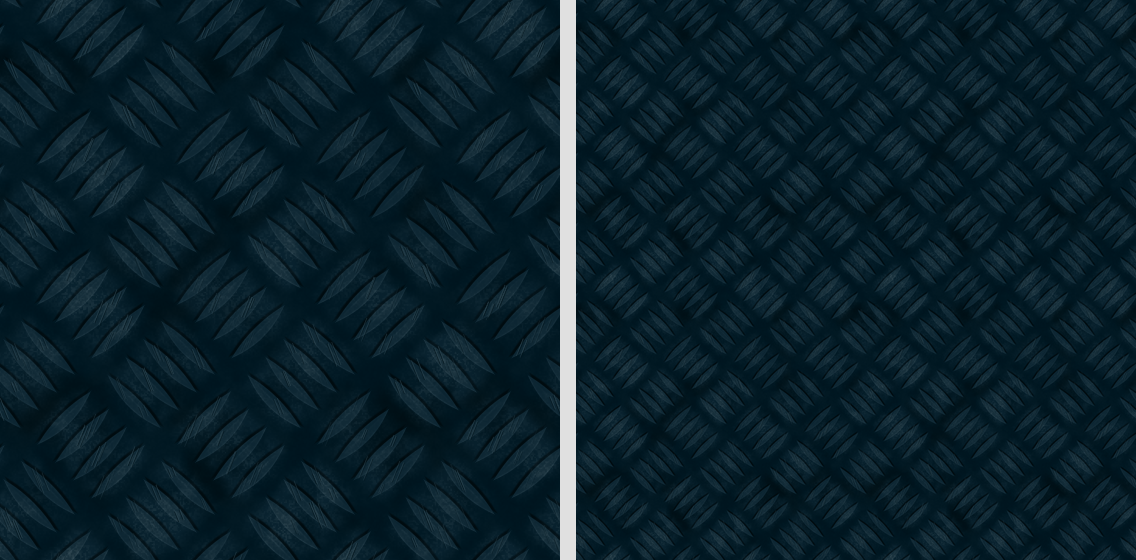
Left, the tile; right, the same tile 2 across and 2 down.
This texture is drawn by a Shadertoy shader. Its source:

```glsl
// Dark blue steel tread plate: a square grid of cells, each holding two groups
// of four raised lens-shaped bars, one leaning right and one leaning left.
// Wrapping noise adds haze, grain and wear; hashed strokes add scratches.

#define REPEATS 4.0        // cells across and down
#define BAR_LENGTH 0.268   // half length of a bar, in cells
#define BAR_WIDTH 0.044    // half width of a bar
#define BAR_STEP 0.181     // distance between bars of a group
#define BAR_BEND 0.010     // sag of the bar's middle
#define SHADOW_SHIFT 0.020 // reach of the shadow above a bar
#define HAZE_AMOUNT 0.95   // pale dust around the bars
#define GRAIN_AMOUNT 0.75  // fine speckle
#define SCRATCHES 9        // possible scratch pairs per group

const vec3 DEEP  = vec3(0.00, 0.065, 0.09);
const vec3 PLATE = vec3(0.00, 0.09, 0.13);
const vec3 DUST  = vec3(0.035, 0.135, 0.185);
const vec3 LIGHT = vec3(0.16, 0.25, 0.29);

float hash(vec2 p) {
    vec3 q = fract(p.xyx * vec3(0.1031, 0.1030, 0.0973));
    q += dot(q, q.yzx + 33.33);
    return fract((q.x + q.y) * q.z);
}

// Value noise on the unit canvas with a whole number of lattice cells.
float noise(vec2 uv, float cells) {
    vec2 p = uv * cells, i = floor(p), f = p - i;
    f = f * f * (3.0 - 2.0 * f);
    vec2 a = mod(i, cells), b = mod(i + 1.0, cells);
    float seed = cells * 1.7;
    return mix(mix(hash(a + seed), hash(vec2(b.x, a.y) + seed), f.x),
               mix(hash(vec2(a.x, b.y) + seed), hash(b + seed), f.x), f.y);
}

float fbm(vec2 uv, float cells) {
    float sum = 0.0, weight = 0.5;
    for (int i = 0; i < 4; i++) {
        sum += weight * noise(uv, cells);
        cells *= 2.0;
        weight *= 0.5;
    }
    return sum / 0.9375;
}

// Approximate signed distance to a pointed, slightly sagging bar.
float barDistance(vec2 p) {
    float arch = 1.0 - p.x * p.x / (BAR_LENGTH * BAR_LENGTH);
    return abs(p.y + BAR_BEND * arch) - BAR_WIDTH * arch;
}

// Coverage of the paired scratches of one group, steeper than its bars.
float scratches(vec2 p, vec2 id, float aa) {
    float ink = 0.0;
    for (int i = 0; i < SCRATCHES; i++) {
        vec2 key = id * 7.0 + float(i) * vec2(13.0, 29.0);
        float row = floor(hash(key) * 4.0) - 1.5;
        vec2 s = p - vec2((hash(key + 3.0) - 0.5) * 0.36, row * BAR_STEP);
        float along = dot(s, vec2(0.92, 0.39)), side = dot(s, vec2(-0.39, 0.92));
        float reach = mix(0.03, 0.085, hash(key + 5.0));
        float gap = mix(0.0, 0.022, hash(key + 8.0));
        float d = max(abs(abs(side) - gap), abs(along) - reach);
        ink += (1.0 - smoothstep(0.0, aa, d)) * hash(key + 11.0);
    }
    return min(ink, 1.0);
}

void mainImage(out vec4 fragColor, in vec2 fragCoord) {
    vec2 uv = fragCoord / iResolution.xy;
    float aa = REPEATS / iResolution.y;

    // Mottled flat plate
    float blotch = fbm(uv, 8.0);
    float patchy = smoothstep(0.28, 0.72, fbm(uv + 0.37, 24.0));
    float grain = noise(uv, 360.0) * 0.65 + noise(uv, 160.0) * 0.35;
    vec3 color = mix(DEEP, PLATE, smoothstep(0.15, 0.5, blotch));
    color += 0.014 * (patchy - 0.5) + 0.012 * (grain - 0.5);

    for (int g = 0; g < 2; g++) {
        // Local frame: x along the bars, y across them and upwards
        vec2 center = vec2(0.651, 0.823) - 0.5 * float(g);
        vec2 cell = uv * REPEATS - center + 0.5;
        vec2 id = mod(floor(cell), REPEATS) + 17.0 * float(g);
        vec2 p = fract(cell) - 0.5;
        if (g == 1) p.x = -p.x;
        p = vec2(p.x + p.y, p.y - p.x) * 0.7071;
        float wear = mix(0.65, 1.15, hash(id + 2.0)) * mix(0.65, 1.35, blotch);

        // Dusty haze over the whole group, grainy towards its middle
        vec2 edge = max(abs(p) - vec2(0.17, 0.28), 0.0);
        float haze = 1.0 - smoothstep(0.0, 0.13, length(edge));
        float core = 1.0 - smoothstep(0.04, 0.24, abs(p.x));
        float speckle = smoothstep(0.35, 0.8, grain) * GRAIN_AMOUNT * mix(0.25, 1.0, patchy);
        color = mix(color, DUST, min(haze * HAZE_AMOUNT * wear * (0.4 + 0.6 * patchy), 1.0));
        color = mix(color, LIGHT, haze * wear * speckle * mix(0.2, 0.6, core));

        // Nearest bar with its broken shadow on the upper side
        float row = clamp(floor(p.y / BAR_STEP) + 0.5, -1.5, 1.5);
        vec2 q = vec2(p.x, p.y - row * BAR_STEP);
        float d = barDistance(q);
        float shadow = 1.0 - smoothstep(-0.008, 0.010, barDistance(q - vec2(0.0, SHADOW_SHIFT)));
        color = mix(color, DEEP * 0.6, shadow * mix(0.95, 0.6, patchy));

        // Two facets, worn middle, ridge and thin lit rims
        float facet = 1.0 - smoothstep(-0.012, 0.010, q.y);
        float tone = 0.04 + 0.10 * facet + mix(0.10, 0.30, core) * patchy
                   + speckle * mix(0.15, 0.45, core);
        vec3 metal = mix(DUST, LIGHT, clamp(tone * wear, 0.0, 1.0));
        float ridge = exp(-pow((q.y + 0.001) / 0.006, 2.0));
        float rim = exp(-pow((d + 0.004) / 0.006, 2.0)) * mix(0.4, 1.0, facet);
        metal += wear * mix(0.3, 1.0, grain) * (0.045 * ridge * core + 0.05 * rim);
        color = mix(color, metal, 1.0 - smoothstep(-0.7 * aa, 0.7 * aa, d));

        // Scratches: a bright stroke with a dark one beside it
        float groove = scratches(p - vec2(0.003, -0.007), id, aa);
        color = mix(color, DEEP, groove * haze * 0.5);
        color = mix(color, LIGHT * 1.1, scratches(p, id, aa) * haze * 0.6);
    }
    fragColor = vec4(clamp(color, 0.0, 1.0), 1.0);
}
```
